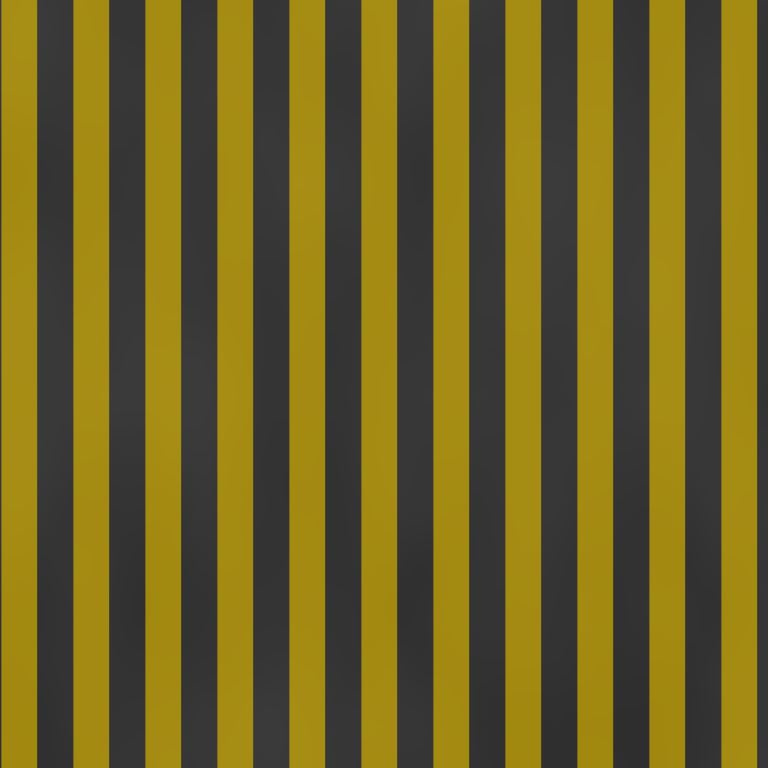
A WebGL 1 fragment shader for this pattern:

```glsl
precision highp float;

uniform vec2 u_resolution;

const float PERIOD = 0.09375;       // 10 2/3 stripe pairs across
const float STRIPE_START = 0.0018;
const float STRIPE_FILL = 0.497;    // yellow share of each period
const vec3 YELLOW = vec3(0.645, 0.545, 0.072);
const vec3 CHARCOAL = vec3(0.208, 0.208, 0.208);

float hash(vec2 p) {
  return fract(sin(dot(p, vec2(127.1, 311.7))) * 43758.5453);
}

float valueNoise(vec2 p) {
  vec2 cell = floor(p);
  vec2 f = fract(p);
  f = f * f * (3.0 - 2.0 * f);
  float low = mix(hash(cell), hash(cell + vec2(1.0, 0.0)), f.x);
  float high = mix(hash(cell + vec2(0.0, 1.0)), hash(cell + vec2(1.0, 1.0)), f.x);
  return mix(low, high, f.y);
}

// Layered noise in the range 0 to 1
float fbm(vec2 p) {
  float sum = 0.0;
  float amplitude = 0.5;
  float total = 0.0;
  for (int i = 0; i < 3; i++) {
    sum += amplitude * valueNoise(p);
    total += amplitude;
    amplitude *= 0.4;
    p = p * 2.0 + vec2(17.3, 9.1);
  }
  return sum / total;
}

// Coverage of a vertical stripe repeated along x
float stripeMask(float x, float period, float fill, float blur) {
  float offset = (fract(x / period) - 0.5 * fill) * period;
  offset -= period * floor(offset / period + 0.5);
  float edge = abs(offset) - 0.5 * fill * period;
  return 1.0 - smoothstep(-blur, blur, edge);
}

void main() {
  vec2 uv = gl_FragCoord.xy / u_resolution;
  float blur = 0.7 / u_resolution.x;

  float stripe = stripeMask(uv.x - STRIPE_START, PERIOD, STRIPE_FILL, blur);
  vec3 color = mix(CHARCOAL, YELLOW, stripe);

  // Faint, vertically stretched fading
  float fade = fbm(uv * vec2(6.0, 3.6) + vec2(3.7, 8.2)) - 0.5;
  color += fade * mix(0.075, 0.04, stripe);

  gl_FragColor = vec4(color, 1.0);
}
```
